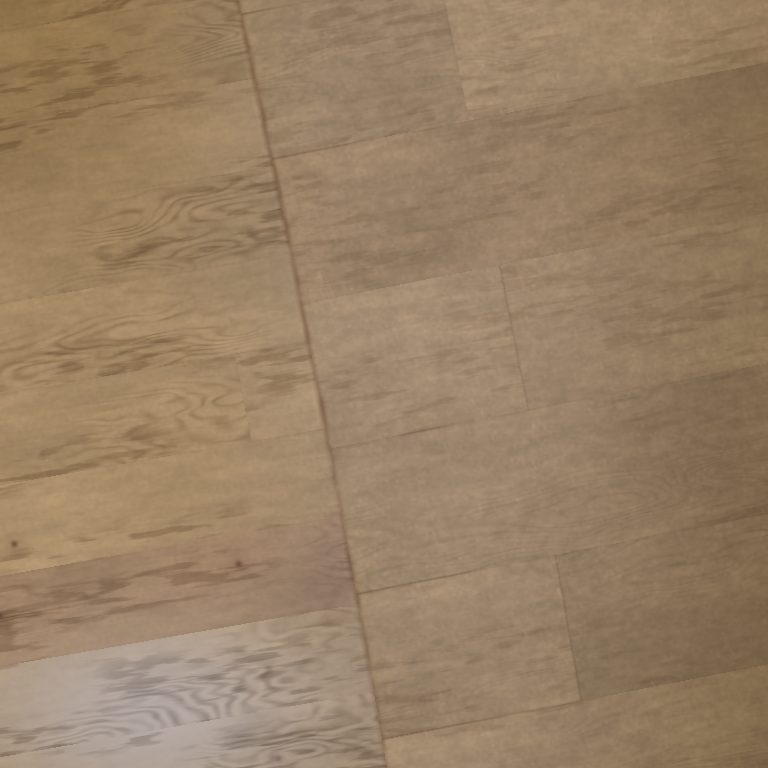
Reproduce this texture procedurally as a Shadertoy shader.

```glsl
// Tilted oak floor: narrow planks left and wide planks right of a long slanted seam.

float hash(vec2 p) {
    vec3 q = fract(p.xyx * 0.1031);
    q += dot(q, q.yzx + 33.33);
    return fract((q.x + q.y) * q.z);
}

float noise(vec2 p) {
    vec2 cell = floor(p), f = fract(p);
    f = f * f * (3.0 - 2.0 * f);
    return mix(mix(hash(cell), hash(cell + vec2(1, 0)), f.x),
               mix(hash(cell + vec2(0, 1)), hash(cell + vec2(1, 1)), f.x), f.y);
}

float fbm(vec2 p) {
    float sum = 0.0, amp = 0.55;
    for (int i = 0; i < 4; i++) {
        sum += amp * noise(p);
        p = mat2(1.6, 0.5, -0.5, 1.9) * p + 11.7;
        amp *= 0.5;
    }
    return sum;
}

// Blurred line of the given half width
float line(float dist, float halfWidth) {
    float soft = 0.0014 + 0.5 / iResolution.y;
    return 1.0 - smoothstep(halfWidth - soft, halfWidth + soft, abs(dist));
}

void mainImage(out vec4 fragColor, in vec2 fragCoord) {
    vec2 uv = fragCoord / iResolution.xy;

    // Floor axes: x is the offset from the long seam, y runs across the planks
    vec2 p = vec2(uv.x - 0.504 + 0.194 * uv.y, uv.y - 0.195 * uv.x);
    p.x -= 0.006 * sin(3.1416 * uv.y);
    bool isLeft = p.x < 0.0;
    if (isLeft) p.y += 0.02 * (uv.x - 0.2);
    float width = isLeft ? 0.118 : 0.196;
    float across = isLeft ? (p.y - 0.01) / width : (p.y + 0.06) / width;
    float row = floor(across);

    // Butt joints: every second row on the right, a single short piece on the left
    bool hasJoint = isLeft ? row == 3.0 : mod(row, 2.0) == 0.0;
    float joint = isLeft ? p.x + 0.10 : p.x - 0.268;
    float piece = hasJoint ? smoothstep(-0.002, 0.002, joint) : 0.0;
    vec2 id = vec2(row + 20.0, step(0.5, piece) + (isLeft ? 3.0 : 9.0));
    float tone = hash(id);

    // Base colour, warm on the left and duller on the right
    vec3 col = mix(vec3(0.650, 0.540, 0.396), vec3(0.618, 0.525, 0.418),
                   smoothstep(-0.20, 0.08, p.x));
    col *= 0.985 + 0.03 * tone;
    if (isLeft && row == 1.0) col *= vec3(0.955, 0.93, 0.97);
    if (isLeft) col *= 1.0 + 0.04 * piece;
    else if (hasJoint) col *= mix(1.0, mix(0.93, 1.07, uv.y), piece);
    else if (row == 3.0) col *= vec3(0.97, 0.955, 0.94);

    // Cloudy stains and fine fibres along the planks
    vec2 seed = 17.0 * vec2(tone, hash(id + 7.0));
    col *= 1.0 + 0.16 * (fbm(p * vec2(6.0, 10.0) + seed) - 0.5);
    col *= 1.0 + 0.08 * (fbm(p * vec2(14.0, 60.0) + seed) - 0.5);
    col *= 1.0 + 0.09 * (fbm(p * vec2(35.0, 150.0) + seed) - 0.5);

    // Tight arched growth rings, in patches
    vec2 q = p * vec2(4.5, 17.0) + seed * 3.0;
    float field = noise(q) + 0.4 * noise(q * 2.3 + 5.0) + 0.12 * noise(q * 6.0);
    float ring = 0.5 + 0.5 * cos(6.2832 * 9.0 * field);
    float patches = smoothstep(0.42, 0.70, noise(q * vec2(0.8, 0.5) + 31.0));
    patches *= 0.25 + 0.75 * noise(p * vec2(45.0, 110.0));
    vec3 ringInk = isLeft ? vec3(0.14, 0.165, 0.20) : vec3(0.05, 0.06, 0.07);
    col *= 1.0 - ringInk * patches * ring * ring;

    // Thin dark pores, gathered in drifts
    float drift = smoothstep(0.42, 0.68, noise(p * vec2(7.0, 18.0) + seed + 8.0));
    float pore = smoothstep(0.50, 0.72, fbm(p * vec2(24.0, 130.0) + seed + 50.0));
    float streak = drift * pore;
    col *= 1.0 - vec3(0.13, 0.16, 0.19) * streak * (isLeft ? 1.0 : 0.5);

    // Mottled surface, fine grit and a few pale specks
    col *= 1.0 + (isLeft ? 0.05 : 0.09) * (fbm(uv * 75.0 + 90.0) - 0.5);
    col *= 1.0 + (isLeft ? 0.045 : 0.06) * (noise(uv * mat2(210.0, 70.0, -70.0, 210.0)) - 0.5);
    float speck = smoothstep(0.80, 0.95, noise(uv * mat2(150.0, 60.0, -60.0, 150.0) + 40.0));
    col += (isLeft ? 0.012 : 0.03) * speck * noise(uv * 40.0);

    // Small knots in the lower planks on the left
    if (isLeft && row < 3.0) {
        vec2 cell = vec2(floor(p.x / 0.28), row);
        vec2 center = vec2(0.25 + 0.5 * hash(cell + 61.0), 0.3 + 0.4 * hash(cell + 83.0));
        vec2 d = (vec2(fract(p.x / 0.28), fract(across)) - center) * vec2(0.28, width);
        float strength = step(0.35, hash(cell + 29.0));
        float knot = exp(-dot(d, d) / 0.000018) + 0.25 * exp(-dot(d, d) / 0.0003);
        col = mix(col, vec3(0.36, 0.22, 0.17), 0.6 * strength * knot);
    }

    // Plank gaps: broken, clearest near the long seam
    float wear = smoothstep(0.30, 0.70, noise(p * vec2(16.0, 7.0) + 3.0));
    float gapRow = floor(across + 0.5);
    float rowGap = line((across - gapRow) * width, 0.0011);
    float clear = isLeft ? 0.2 : mix(0.9, 0.2, smoothstep(0.08, 0.35, p.x));
    if (!isLeft && gapRow == 3.0) clear *= 0.2;
    col *= 1.0 - vec3(0.20, 0.23, 0.25) * rowGap * clear * (0.15 + 0.85 * wear);
    if (hasJoint)
        col *= 1.0 - vec3(0.10, 0.12, 0.13) * line(joint, 0.0011) * (isLeft ? 0.1 : 0.1 + 0.9 * wear);

    // Long seam: soft, thin and uneven, with a pale rim
    float fray = noise(uv * vec2(30.0, 55.0));
    col *= 1.0 + 0.04 * line(p.x + 0.007, 0.002) * wear * fray;
    float wobble = p.x + 0.002 * (noise(uv * 40.0 + 7.0) - 0.5);
    float seam = exp(-wobble * wobble / 0.000014) * (0.4 + 0.6 * fray);
    col = mix(col, vec3(0.45, 0.33, 0.23), seam * (0.5 + 0.2 * wear));

    // Light falloff at the right edge and the upper left corner
    float edge = smoothstep(0.60, 1.08, uv.x) * mix(1.0, 0.7, uv.y);
    col *= 1.0 - vec3(0.22, 0.25, 0.33) * edge;
    col *= 1.0 - vec3(0.13, 0.16, 0.25) * smoothstep(0.5, 0.0, length(uv - vec2(0.0, 1.0)));

    // Cool window gloss, strongest on the lowest planks
    vec2 g = (uv - vec2(0.20, 0.07)) / vec2(0.25, 0.15);
    float gloss = exp(-dot(g, g)) * (isLeft ? (row < 1.0 ? 0.75 : 0.3) : 0.1);
    vec3 shine = vec3(0.71, 0.685, 0.70) * (1.02 - 0.20 * ring * patches - 0.16 * streak);
    col = mix(col, shine, gloss);
    col += vec3(0.0, 0.004, 0.016) * exp(-4.0 * dot(uv - 0.5, uv - 0.5));

    fragColor = vec4(clamp(col, 0.0, 1.0), 1.0);
}
```
